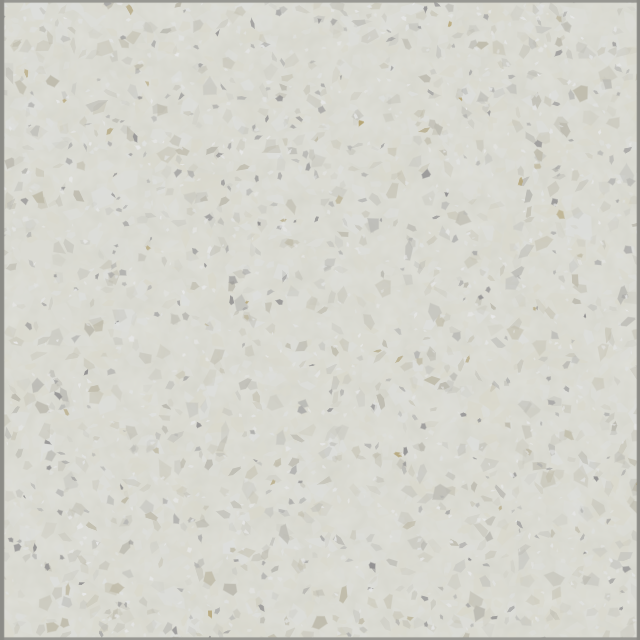
Write a WebGL 1 fragment shader that draws this texture.

```glsl
precision highp float;

uniform vec2 u_resolution;

#define BASE_COLOR vec3(0.855, 0.856, 0.825)
#define COOL_CHIP vec3(0.868, 0.874, 0.868)
#define WARM_CHIP vec3(0.852, 0.846, 0.795)
#define GRAY_CHIP vec3(0.735, 0.737, 0.725)
#define BEIGE_CHIP vec3(0.755, 0.738, 0.665)
#define DARK_CHIP vec3(0.56, 0.555, 0.56)
#define OCHRE_CHIP vec3(0.71, 0.64, 0.44)
#define FRAME_COLOR vec3(0.55, 0.55, 0.53)
#define EDGE_SOFTNESS 0.0014
#define MOTTLE 0.022

const float TAU = 6.2831853;

float hash(vec2 p) {
  vec3 q = fract(p.xyx * 0.1031);
  q += dot(q, q.yzx + 33.33);
  return fract((q.x + q.y) * q.z);
}

vec2 hash2(vec2 p) {
  return vec2(hash(p + 17.3), hash(p + 71.9));
}

vec2 direction(float angle) {
  return vec2(cos(angle), sin(angle));
}

float gradientCorner(vec2 cell, vec2 offset) {
  return dot(direction(TAU * hash(cell)), offset);
}

float gradientNoise(vec2 p) {
  vec2 i = floor(p);
  vec2 f = p - i;
  vec2 w = f * f * f * (f * (f * 6.0 - 15.0) + 10.0);
  vec2 e = vec2(1.0, 0.0);
  float low = mix(gradientCorner(i, f), gradientCorner(i + e, f - e), w.x);
  float high = mix(gradientCorner(i + e.yx, f - e.yx),
                   gradientCorner(i + e.xx, f - e.xx), w.x);
  return mix(low, high, w.y);
}

// Signed distance to an irregular, stretched five-sided fragment
float chipDistance(vec2 p, float radius, vec2 id) {
  vec2 axis = direction(TAU * hash(id + 5.1));
  p = vec2(dot(p, axis), dot(p, vec2(-axis.y, axis.x)));
  p.y *= mix(1.0, 2.1, hash(id + 9.7));
  float d = -radius;
  for (int i = 0; i < 5; i++) {
    float side = float(i);
    float r = hash(id + side * 3.7 + 23.0);
    float angle = (side + 0.7 * r) * TAU / 5.0;
    d = max(d, dot(p, direction(angle)) - radius * mix(0.5, 1.1, fract(r * 7.0)));
  }
  return d;
}

// Lays one layer of chips over a color; share is the part of cells filled
vec3 scatterChips(vec3 color, vec2 uv, float cells, float share, float radius,
                  vec3 tintA, vec3 tintB, vec2 opacity) {
  vec2 p = uv * cells;
  vec2 home = floor(p);
  float soft = max(EDGE_SOFTNESS, 1.0 / u_resolution.y) * cells;
  for (int y = -1; y <= 1; y++) {
    for (int x = -1; x <= 1; x++) {
      vec2 cell = home + vec2(float(x), float(y));
      vec2 id = cell + cells * 3.0;
      if (hash(id) < share) {
        float size = radius * mix(0.55, 1.25, hash(id + 41.0));
        float d = chipDistance(p - cell - hash2(id), size, id);
        float cover = 1.0 - smoothstep(-soft, soft, d);
        float strength = mix(opacity.x, opacity.y, hash(id + 57.0));
        vec3 tint = mix(tintA, tintB, hash(id + 83.0));
        color = mix(color, tint, cover * strength);
      }
    }
  }
  return color;
}

// Thin gray border, slightly lighter along the horizontal sides
vec3 addFrame(vec3 color, vec2 uv) {
  float pixel = 1.0 / u_resolution.y;
  float sides = min(uv.x - 0.0065, 1.0 - uv.x - 0.005);
  float ends = min(uv.y, 1.0 - uv.y) - 0.0042;
  color = mix(FRAME_COLOR + 0.045, color, smoothstep(-pixel, pixel, ends));
  return mix(FRAME_COLOR, color, smoothstep(-pixel, pixel, sides));
}

void main() {
  vec2 uv = gl_FragCoord.xy / u_resolution;

  // Cloudy binder
  float cloud = gradientNoise(uv * 24.0) + 0.6 * gradientNoise(uv * 75.0 + 31.0);
  vec3 color = BASE_COLOR + MOTTLE * cloud * vec3(0.9, 0.9, 1.1);

  // Pale packed fragments, then faint shaded ones
  color = scatterChips(color, uv, 27.0, 0.85, 0.55, COOL_CHIP, WARM_CHIP, vec2(0.3, 0.8));
  color = scatterChips(color, uv, 43.0, 0.75, 0.45, COOL_CHIP, WARM_CHIP, vec2(0.3, 0.9));
  color = scatterChips(color, uv, 38.0, 0.45, 0.42, GRAY_CHIP, BEIGE_CHIP, vec2(0.15, 0.5));

  // Distinct gray and beige chips, small dark and ochre ones, white specks
  color = scatterChips(color, uv, 35.0, 0.22, 0.36, GRAY_CHIP, BEIGE_CHIP, vec2(0.4, 1.0));
  color = scatterChips(color, uv, 52.0, 0.12, 0.29, GRAY_CHIP, DARK_CHIP, vec2(0.5, 1.0));
  color = scatterChips(color, uv, 41.0, 0.025, 0.25, BEIGE_CHIP, OCHRE_CHIP, vec2(0.7, 1.0));
  color = scatterChips(color, uv, 61.0, 0.18, 0.24, COOL_CHIP, vec3(0.91), vec2(0.5, 1.0));

  gl_FragColor = vec4(addFrame(color, uv), 1.0);
}
```
